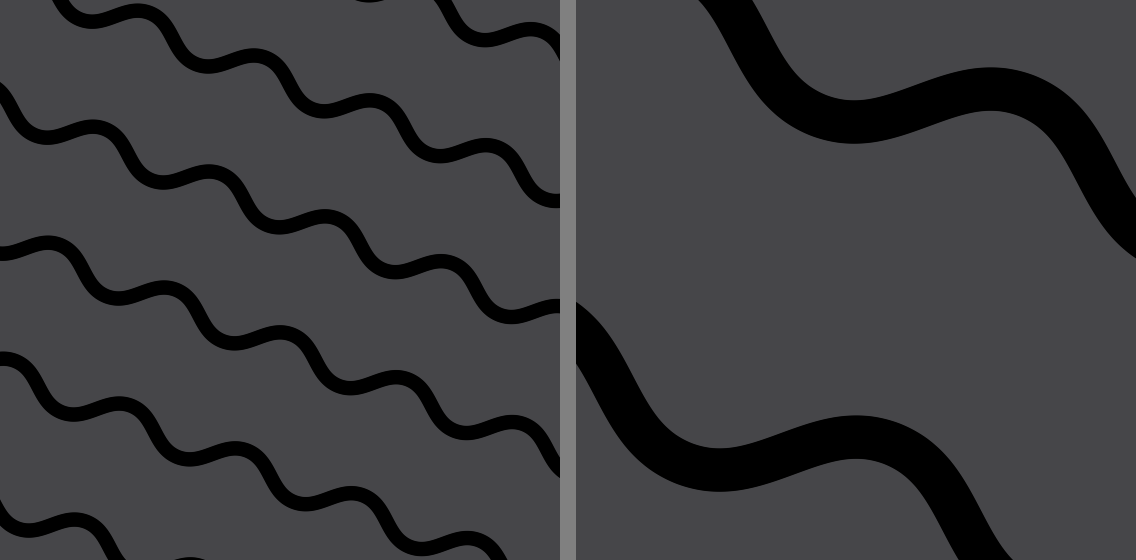
Left, the full canvas; right, a detail of the centre.
This pattern is drawn by a WebGL 2 fragment shader. Its source:

```glsl
#version 300 es
precision highp float;
// Parallel wavy black lines running diagonally down a dark grey ground.

#define PERIOD 0.2221          // wavelength and line spacing, in canvas units
#define TILT 0.3688            // downward slope of the lines, in radians
#define PHASE vec2(0.159, 0.788) // crest and centre line offset, in periods
#define AMPLITUDE 0.12875      // main wave height, in periods
#define STEEPEN 0.00375        // third harmonic that straightens the flanks
#define LINE_WIDTH 0.1165      // in periods
#define GROUND vec3(0.275, 0.275, 0.286)
#define INK vec3(0.0)

uniform vec2 u_resolution;
out vec4 fragColor;

const float TAU = 6.2831853;
const int SEGMENTS = 14;
const float REACH = 0.1;       // half of the curve span searched per pixel

// Height of the wave at u, measured downward, with a crest at u = 0.
float wave(float u) {
    return STEEPEN * cos(3.0 * TAU * u) - AMPLITUDE * cos(TAU * u);
}

float segmentDistance(vec2 p, vec2 a, vec2 b) {
    vec2 pa = p - a, ba = b - a;
    return length(pa - ba * clamp(dot(pa, ba) / dot(ba, ba), 0.0, 1.0));
}

// Distance to the nearby stretch of the wave, taken as short segments.
float waveDistance(vec2 p) {
    float nearest = 1.0;
    vec2 start = vec2(p.x - REACH, wave(p.x - REACH));
    for (int i = 1; i <= SEGMENTS; i++) {
        float u = p.x + REACH * (2.0 * float(i) / float(SEGMENTS) - 1.0);
        vec2 end = vec2(u, wave(u));
        nearest = min(nearest, segmentDistance(p, start, end));
        start = end;
    }
    return nearest;
}

void main() {
    // Canvas position measured from the upper left corner.
    vec2 canvas = gl_FragCoord.xy / u_resolution;
    canvas.y = 1.0 - canvas.y;

    // Turn into the frame of the lines and repeat across them.
    float c = cos(TILT), s = sin(TILT);
    vec2 p = vec2(c * canvas.x + s * canvas.y, c * canvas.y - s * canvas.x);
    p = p / PERIOD - PHASE;
    p.y = fract(p.y + 0.5) - 0.5;

    // Smooth the stroke edge over about one pixel.
    float pixel = 1.0 / (PERIOD * min(u_resolution.x, u_resolution.y));
    float edge = waveDistance(p) - 0.5 * LINE_WIDTH;
    float stroke = 1.0 - smoothstep(-0.6 * pixel, 0.6 * pixel, edge);

    fragColor = vec4(mix(GROUND, INK, stroke), 1.0);
}
```
